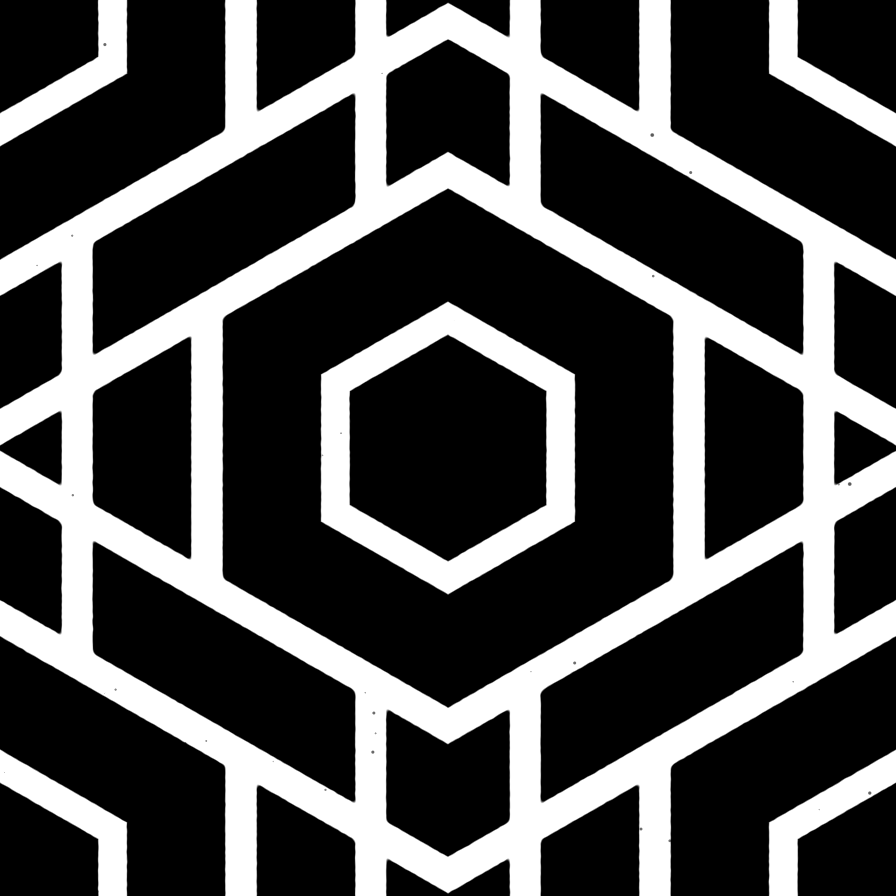
A three.js fragment shader for this pattern:

```glsl
// Interlaced white hexagon lattice on black, with faintly worn ink.
varying vec2 vUv;

const vec3 INK = vec3(0.0);
const vec3 LINE = vec3(1.0);
const float REPEATS = 1.0;       // tiles across and down
const float SLOPE = 0.5735;      // rise over run of the diagonals
const float SMALL_RADIUS = 0.1257;
const float LARGE_RADIUS = 0.269;
const float STRUT_OFFSET = 0.4138;
const float SMALL_HALF = 0.016;  // half widths of the lines
const float LARGE_HALF = 0.0176;
const float STRUT_HALF = 0.0173;
const float FILLET = 0.005;
const float SOFTNESS = 0.001;

vec2 hash2(vec2 p) {
  vec2 q = vec2(dot(p, vec2(127.1, 311.7)), dot(p, vec2(269.5, 183.3)));
  return fract(sin(q) * 43758.55);
}

float cornerSlope(vec2 cell, vec2 corner, vec2 f) {
  return dot(hash2(cell + corner) * 2.0 - 1.0, f - corner);
}

float gradientNoise(vec2 p) {
  vec2 i = floor(p);
  vec2 f = fract(p);
  vec2 u = f * f * f * (f * (f * 6.0 - 15.0) + 10.0);
  float low = mix(cornerSlope(i, vec2(0.0), f), cornerSlope(i, vec2(1.0, 0.0), f), u.x);
  float high = mix(cornerSlope(i, vec2(0.0, 1.0), f), cornerSlope(i, vec2(1.0), f), u.x);
  return mix(low, high, u.y);
}

float smoothMin(float a, float b, float k) {
  float h = max(k - abs(a - b), 0.0) / k;
  return min(a, b) - h * h * k * 0.25;
}

float band(float x, float center, float halfWidth) {
  return abs(x - center) - halfWidth;
}

// Distance from the hexagon centre, measured across its slanted side
float slanted(vec2 q) {
  return (q.y + SLOPE * q.x) * inversesqrt(1.0 + SLOPE * SLOPE);
}

// Lines belonging to the hexagon at q = 0; other is the offset to its neighbour
float hexagonLines(vec2 q, vec2 other) {
  float slant = slanted(q);
  float ring = band(max(q.x, slant), SMALL_RADIUS, SMALL_HALF);
  float diagonal = band(slant, LARGE_RADIUS, LARGE_HALF);
  float side = max(band(q.x, LARGE_RADIUS, LARGE_HALF), slant - LARGE_RADIUS);
  float strut = max(band(q.x, STRUT_OFFSET, STRUT_HALF), LARGE_RADIUS - slanted(other));
  float lines = smoothMin(diagonal, side, FILLET);
  return min(ring, smoothMin(lines, strut, FILLET));
}

// Centre and corner hexagons share one mirrored quarter tile
float lattice(vec2 uv) {
  vec2 fromCenter = abs(fract(uv) - 0.5);
  vec2 fromCorner = 0.5 - fromCenter;
  return smoothMin(hexagonLines(fromCenter, fromCorner),
                   hexagonLines(fromCorner, fromCenter), FILLET);
}

// Sparse tiny flecks, gathered in patches
float flecks(vec2 p, float density) {
  vec2 cell = floor(p * density);
  vec2 chance = hash2(cell + 17.0);
  vec2 center = 0.25 + 0.5 * hash2(cell + 53.0);
  float patches = smoothstep(-0.1, 0.35, gradientNoise(p * 7.0));
  float present = step(chance.x, 0.05 * patches);
  float radius = mix(0.06, 0.2, chance.y * chance.y);
  float spot = 1.0 - smoothstep(radius * 0.5, radius + 0.06, length(fract(p * density) - center));
  return present * spot * mix(0.25, 0.65, chance.y);
}

void main() {
  float roughness = 0.0007 * gradientNoise(vUv * 150.0);
  float d = lattice(vUv * REPEATS) / REPEATS + roughness;
  float coverage = 1.0 - smoothstep(-SOFTNESS, SOFTNESS, d);
  vec3 worn = mix(LINE, INK, flecks(vUv, 90.0));
  gl_FragColor = vec4(mix(INK, worn, coverage), 1.0);
}
```
